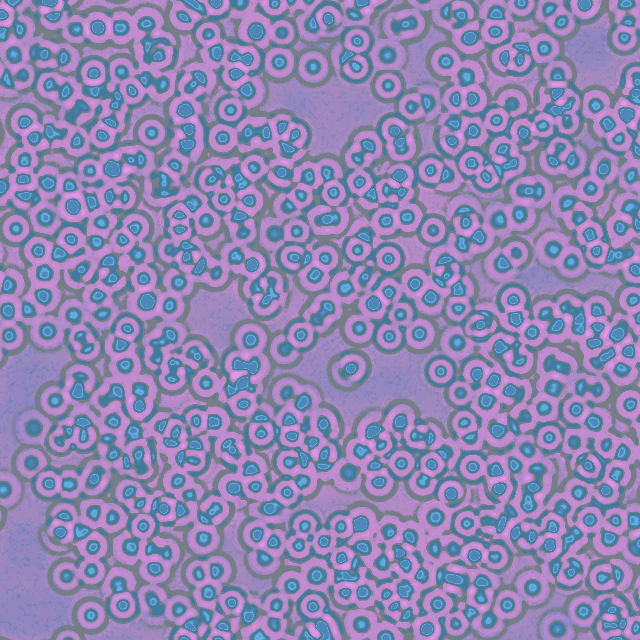
Give the GLSL for this pattern, as a WebGL 1 fragment shader.

```glsl
precision highp float;
uniform vec2 u_resolution;

float hash(vec2 p) {
  return fract(sin(dot(p, vec2(127.1, 311.7))) * 43758.5453);
}

float noise(vec2 p) {
  vec2 i = floor(p), f = fract(p);
  f = f * f * (3.0 - 2.0 * f);
  return mix(mix(hash(i), hash(i + vec2(1.0, 0.0)), f.x),
             mix(hash(i + vec2(0.0, 1.0)), hash(i + vec2(1.0, 1.0)), f.x), f.y);
}

// Broad patches: low values are the empty clearings
float crowding(vec2 uv) {
  return 0.6 * noise(uv * vec2(8.0, 11.0) + 3.7) + 0.4 * noise(uv * 19.0 + 21.3);
}

// Sum of short ringed ripples around scattered centres
float rippleField(vec2 uv) {
  vec2 p = uv * 24.0;
  vec2 cell = floor(p);
  float sum = 0.0;
  for (int y = -1; y <= 1; y++) {
    for (int x = -1; x <= 1; x++) {
      vec2 id = cell + vec2(float(x), float(y));
      float crowd = smoothstep(0.27, 0.42, crowding((id + 0.5) / 24.0));
      for (int k = 0; k < 2; k++) {
        vec2 seed = id + float(k) * vec2(57.0, 113.0);
        vec2 centre = id + vec2(hash(seed + 0.31), hash(seed + 7.73));
        float r = length(p - centre);
        float fade = max(1.0 - r * r, 0.0);
        float wavelength = mix(0.54, 0.84, hash(seed + 13.1));
        // The power widens the core and narrows the outer rings
        float ripple = cos(6.2832 * pow(r / wavelength, 1.5)) + 0.2;
        float strength = mix(0.75, 1.25, hash(seed + 19.7));
        float chance = crowd * (k == 0 ? 0.95 : 0.3);
        sum += step(hash(seed + 29.9), chance) * strength * ripple * fade * fade * fade;
      }
    }
  }
  return sum;
}

// Fine woven threads: ridges of noise stretched along two diagonals
float threads(vec2 uv) {
  vec2 d = vec2(uv.x + uv.y, uv.x - uv.y);
  float a = abs(noise(d * vec2(90.0, 210.0)) - 0.5);
  float b = abs(noise(d * vec2(220.0, 80.0) + 40.0) - 0.5);
  return smoothstep(0.0, 0.3, min(a, b) + 0.25 * noise(uv * 256.0));
}

void main() {
  vec2 uv = gl_FragCoord.xy / u_resolution.y;
  float grain = threads(uv) - 0.5;
  float field = rippleField(uv) + 0.08 * grain;

  vec3 violet = vec3(0.53, 0.52, 0.75);
  vec3 mauve = vec3(0.61, 0.53, 0.75);
  vec3 pink = vec3(0.77, 0.545, 0.82);
  vec3 palePink = vec3(0.87, 0.59, 0.90);
  vec3 olive = vec3(0.46, 0.49, 0.53);
  vec3 teal = vec3(0.26, 0.48, 0.62);
  vec3 blue = vec3(0.31, 0.53, 0.72);
  vec3 sky = vec3(0.38, 0.68, 0.86);

  // Ground: violet clearings turning mauve and pink near the crowds
  float crowd = crowding(uv);
  vec3 color = mix(violet, mauve, smoothstep(0.15, 0.36, crowd));
  color = mix(color, pink, 0.5 * smoothstep(0.4, 0.65, crowd));
  color += grain * vec3(0.15, 0.03, 0.07);

  // Halos in the troughs
  color = mix(color, pink, smoothstep(-0.04, -0.45, field));
  color = mix(color, palePink, smoothstep(-0.5, -1.1, field));

  // Bodies with an olive rim
  color = mix(color, olive, smoothstep(0.01, 0.12, field));
  color = mix(color, teal, smoothstep(0.26, 0.46, field));

  // Cores: a bright contour around a blue middle
  color = mix(color, blue, smoothstep(0.7, 1.0, field));
  color = mix(color, sky, smoothstep(0.97, 1.07, field) * (1.0 - smoothstep(1.17, 1.3, field)));

  gl_FragColor = vec4(color, 1.0);
}
```
